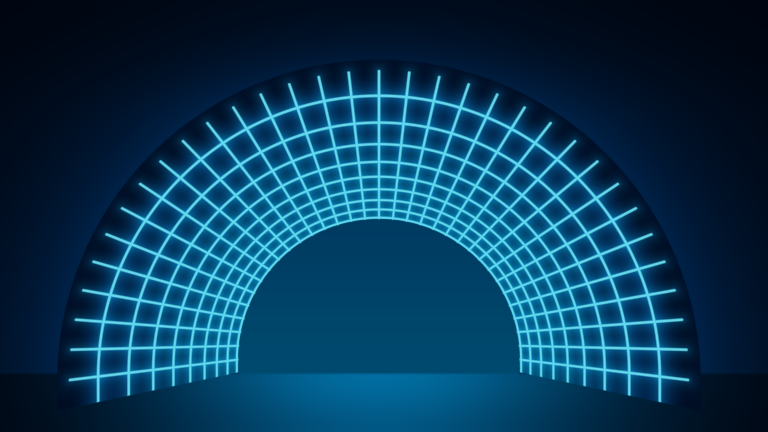
This background is drawn by a Shadertoy shader. Its source:

```glsl
// A glowing neon grid lining a round tunnel arch on a dark blue stage.

// Layout, in canvas heights; x is measured from the canvas centre
const vec2 VANISH = vec2(-0.0116, 0.207);   // vanishing point of the tunnel
const float DROP = 0.121;                   // centre drop per unit of radius
const float BASE = 0.212;                   // slope of the arch foot
const float R_OUTER = 0.745;
const float R_INNER = 0.325;
const float R_TIP = 0.715;                  // outer end of the spokes
const float R_RING = 0.650;                 // largest ring
const float RING_STEP = 0.122;              // depth between rings
const float RING_LAST = 8.0;
const float SPOKE_STEP = 3.14159265 / 32.0;
const float SPOKE_LAST = 16.0;
const float HORIZON = 0.135;
const float LINE_HALF = 0.0032;
const float GLOW_SIZE = 0.013;

// Palette
const vec3 NIGHT = vec3(0.0, 0.018, 0.058);
const vec3 HALO = vec3(0.0, 0.125, 0.245);
const vec3 RIM = vec3(0.0, 0.050, 0.140);
const vec3 CELL_NEAR = vec3(0.0, 0.125, 0.275);
const vec3 CELL_DEEP = vec3(0.0, 0.245, 0.385);
const vec3 OPENING_TOP = vec3(0.0, 0.235, 0.385);
const vec3 OPENING_LOW = vec3(0.0, 0.285, 0.430);
const vec3 FLOOR_LIT = vec3(0.005, 0.365, 0.485);
const vec3 NEON = vec3(0.42, 0.88, 0.95);
const vec3 NEON_GLOW = vec3(0.02, 0.29, 0.36);

// Radius of the tunnel section through q; straight walls below its centre
float tunnelRadius(vec2 q) {
    if (q.y < -DROP * abs(q.x)) return abs(q.x);
    float k = 1.0 - DROP * DROP;
    return (DROP * q.y + sqrt(DROP * DROP * q.y * q.y + k * dot(q, q))) / k;
}

float ringDistance(float r, float angle) {
    float n = clamp(round((R_RING / r - 1.0) / RING_STEP), 0.0, RING_LAST);
    float ring = R_RING / (1.0 + RING_STEP * n);
    return abs(r - ring) * (1.0 - DROP * cos(angle));
}

float spokeDistance(float r, float angle) {
    float n = clamp(round(angle / SPOKE_STEP), -SPOKE_LAST, SPOKE_LAST);
    return length(vec2((angle - n * SPOKE_STEP) * r, max(r - R_TIP, 0.0)));
}

vec3 wallColor(vec2 p, float r) {
    float halo = exp(-max(r - R_OUTER, 0.0) / 0.20);
    float vignette = 1.0 - 0.45 * smoothstep(0.70, 1.0, p.y);
    return NIGHT + HALO * halo * vignette * 0.9;
}

vec3 floorColor(vec2 p) {
    float x = (p.x - VANISH.x) / 0.50;
    float lit = exp(-x * x) * mix(0.76, 1.0, smoothstep(0.0, HORIZON, p.y));
    float spill = exp(-pow(p.x / 0.78, 4.0));
    return NIGHT + FLOOR_LIT * lit + HALO * 0.35 * spill;
}

vec3 panelColor(float r, float angle, float px) {
    float depth = smoothstep(R_RING, R_INNER, r);
    vec3 col = mix(CELL_NEAR, CELL_DEEP, depth);
    col = mix(col, RIM, smoothstep(R_RING, R_TIP, r));

    float ring = ringDistance(r, angle);
    float spoke = spokeDistance(r, angle);
    float glow = exp(-ring / GLOW_SIZE) + exp(-spoke / GLOW_SIZE);
    col += NEON_GLOW * glow * mix(0.72, 0.58, depth);

    float halfWidth = LINE_HALF * mix(1.0, 0.8, depth);
    float line = 1.0 - smoothstep(halfWidth - px, halfWidth + px, min(ring, spoke));
    return mix(col, NEON, line * 0.93);
}

void mainImage(out vec4 fragColor, in vec2 fragCoord) {
    float px = 1.0 / iResolution.y;
    vec2 p = vec2(fragCoord.x - 0.5 * iResolution.x, fragCoord.y) * px;
    vec2 q = p - VANISH;
    float r = max(tunnelRadius(q), 0.001);
    float angle = atan(q.x, q.y + DROP * r);

    // Back wall, then the opening seen through the arch
    vec3 col = wallColor(p, r);
    vec3 opening = mix(OPENING_LOW, OPENING_TOP, smoothstep(HORIZON, 0.49, p.y));
    col = mix(col, opening, 1.0 - smoothstep(-px, px, r - R_INNER));

    // Floor with a soft horizon
    float ground = 1.0 - smoothstep(-0.004, 0.004, p.y - HORIZON);
    col = mix(col, floorColor(p), ground);

    // Arch lining, cut off along its foot
    float arch = smoothstep(-px, px, r - R_INNER)
               * (1.0 - smoothstep(-px, px, r - R_OUTER))
               * smoothstep(-px, px, q.y + BASE * r);
    col = mix(col, panelColor(r, angle, px), arch);

    fragColor = vec4(col, 1.0);
}
```
